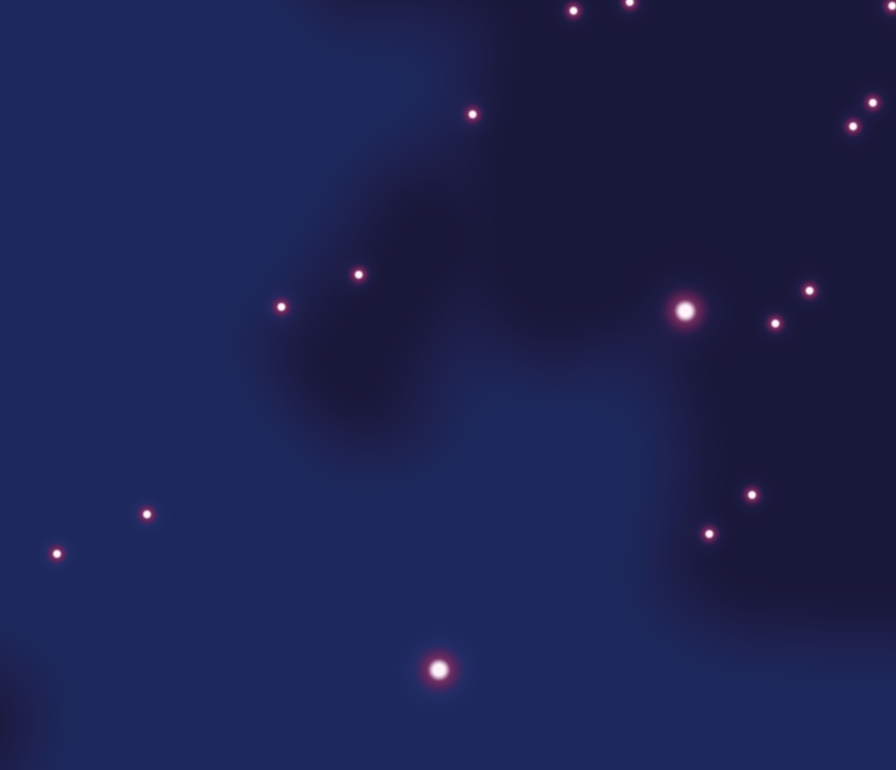
Reproduce this background procedurally as a WebGL 1 fragment shader.

```glsl
precision highp float;
// Night sky: deep blue haze with a soft dark cloud and small glowing stars.
// The cloud is a smooth union of distance shapes bent by layered sines;
// a low-discrepancy sequence scatters the stars more densely at upper right.

uniform vec2 u_resolution;

float smoothUnion(float a, float b) {
  float h = max(0.08 - abs(a - b), 0.0) / 0.08;
  return min(a, b) - h * h * 0.02;
}

float roundedBox(vec2 p, vec2 halfSize, float radius) {
  vec2 q = abs(p) - halfSize + radius;
  return length(max(q, 0.0)) + min(max(q.x, q.y), 0.0) - radius;
}

float capsule(vec2 p, vec2 a, vec2 b, float radius) {
  vec2 axis = b - a;
  float t = clamp(dot(p - a, axis) / dot(axis, axis), 0.0, 1.0);
  return length(p - a - axis * t) - radius;
}

// Signed distance to the dark cloud, negative inside.
float cloudDistance(vec2 p) {
  p += 0.014 * sin(p.yx * vec2(11.0, 9.0) + vec2(0.6, 2.1));
  p += 0.006 * sin(p.yx * vec2(23.0, 19.0) + vec2(1.7, 0.4));
  float d = roundedBox(p - vec2(1.12, 0.96), vec2(0.50, 0.39), 0.12);
  d = smoothUnion(d, roundedBox(p - vec2(1.31, 0.60), vec2(0.42, 0.41), 0.09));
  d = smoothUnion(d, capsule(p, vec2(0.46, 0.52), vec2(0.57, 0.70), 0.07));
  d = smoothUnion(d, capsule(p, vec2(0.45, 1.05), vec2(0.65, 1.05), 0.04));
  return min(d, length(p - vec2(-0.04, 0.07)) - 0.06);
}

// Layers a faint outer glow, a magenta halo and a white core over the sky.
vec3 addStar(vec3 sky, vec2 offset, float haloRadius, float coreRadius) {
  float r = length(offset);
  float halo = 1.0 - smoothstep(0.35 * haloRadius, haloRadius, r);
  float core = 1.0 - smoothstep(0.45 * coreRadius, 1.3 * coreRadius, r);
  float bloom = exp(-r * r / (1.8 * coreRadius * coreRadius));
  sky += vec3(0.05, 0.03, 0.09) * exp(-r * r / (haloRadius * haloRadius));
  sky = mix(sky, vec3(0.36, 0.08, 0.28), 0.8 * halo);
  sky = mix(sky, vec3(0.78, 0.42, 0.62), 0.6 * bloom);
  return mix(sky, vec3(1.0, 0.95, 0.98), core);
}

void main() {
  vec2 p = gl_FragCoord.xy / u_resolution.y;
  float aspect = u_resolution.x / u_resolution.y;

  // Haze and cloud, with a trace of violet along the soft edge
  float haze = smoothstep(-0.05, 0.10, cloudDistance(p));
  vec3 color = mix(vec3(0.096, 0.094, 0.228), vec3(0.110, 0.158, 0.358), haze);
  color += vec3(0.012, -0.002, 0.004) * haze * (1.0 - haze) * 4.0;

  // Small stars
  for (int i = 1; i <= 14; i++) {
    vec2 u = fract(float(i) * vec2(0.618, 0.7549));
    vec2 star = vec2(aspect * (1.0 - pow(1.0 - u.x, 1.9)),
                     1.0 - 0.98 * pow(u.y, 1.5));
    color = addStar(color, p - star, 0.017, 0.0055);
  }

  // Two large stars
  for (int i = 0; i < 2; i++) {
    vec2 star = mix(vec2(0.765, 0.596), vec2(0.490, 0.130), float(i));
    color = addStar(color, p - star * vec2(aspect, 1.0), 0.037, 0.0125);
  }

  gl_FragColor = vec4(color, 1.0);
}
```
